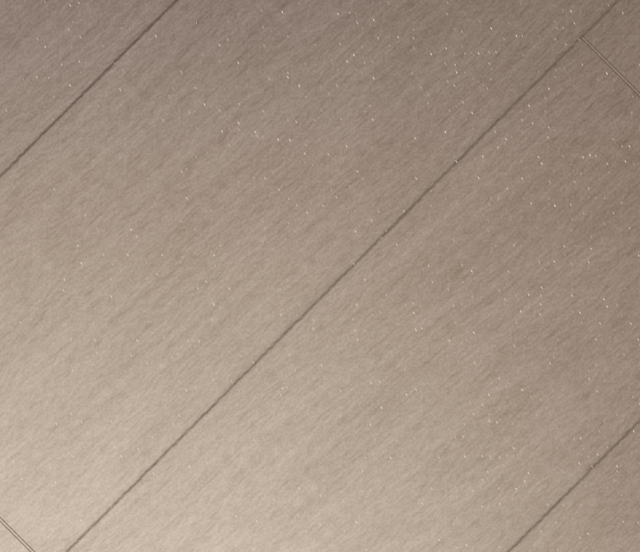
Write a WebGL 2 fragment shader that draws this texture.

```glsl
#version 300 es
precision highp float;
// Pale oak floor planks laid on the diagonal under a soft light from below.
// Rows and staggered end joints come from repeats; the grain is stretched
// gradient noise, shifted per plank, with scattered tiny glints on top.
uniform vec2 u_resolution;
out vec4 fragColor;

const float PLANK_WIDTH = 0.566;
const float PLANK_LENGTH = 2.726;
const float SEAM_OFFSET = 0.0853;
const float JOINT_OFFSET = 0.042;
const vec3 SHADED_WOOD = vec3(0.505, 0.435, 0.381);
const vec3 LIT_WOOD = vec3(0.792, 0.731, 0.664);
const vec3 SEAM_COLOR = vec3(0.34, 0.28, 0.245);
const vec3 GLINT_COLOR = vec3(0.90, 0.84, 0.75);

vec2 hash2(vec2 p) {
  vec3 q = fract(p.xyx * vec3(0.1031, 0.1030, 0.0973));
  q += dot(q, q.yzx + 33.33);
  return fract((q.xx + q.yz) * q.zy);
}

float cornerSlope(vec2 cell, vec2 toPoint) {
  float angle = 6.28318 * hash2(cell).x;
  return dot(vec2(cos(angle), sin(angle)), toPoint);
}

float gradientNoise(vec2 p) {
  vec2 i = floor(p), f = fract(p);
  vec2 w = f * f * f * (f * (f * 6.0 - 15.0) + 10.0);
  vec2 e = vec2(1.0, 0.0);
  float low = mix(cornerSlope(i, f), cornerSlope(i + e, f - e), w.x);
  float high = mix(cornerSlope(i + e.yx, f - e.yx), cornerSlope(i + 1.0, f - 1.0), w.x);
  return mix(low, high, w.y);
}

// Signed distance to the nearest of evenly spaced lines.
float repeatDistance(float x, float period) {
  return (fract(x / period + 0.5) - 0.5) * period;
}

float lineMask(float d, float halfWidth, float soft) {
  return 1.0 - smoothstep(halfWidth - soft, halfWidth + soft, abs(d));
}

// Brightness offset of the wood; g.x runs along the fibres.
float woodGrain(vec2 g) {
  g.y += 0.07 * g.x + 0.02 * gradientNoise(g * vec2(2.5, 5.0));
  g.y += 0.003 * gradientNoise(g * vec2(12.0, 20.0));
  float figure = gradientNoise(g * vec2(1.4, 6.0));
  float tone = 0.007 * sin(figure * 36.0);
  tone += 0.016 * gradientNoise(g * vec2(2.5, 17.0));
  tone += 0.024 * gradientNoise(g * vec2(4.5, 70.0));
  tone += 0.042 * gradientNoise(g * vec2(55.0, 170.0));
  float pores = smoothstep(0.15, 0.5, gradientNoise(g * vec2(24.0, 130.0) + 9.0));
  return tone - 0.026 * pores;
}

// One small slanted glint in some of the cells of a jittered grid.
float glints(vec2 p, float cells, float density, float pixel) {
  vec2 id = floor(p * cells);
  vec2 chance = hash2(id + 71.0);
  vec2 center = (id + 0.2 + 0.6 * hash2(id + 13.0)) / cells;
  vec2 d = p - center;
  d.x += 0.4 * d.y;
  float r = length(d * vec2(1.0, 0.6));
  float dotMask = 1.0 - smoothstep(0.0, 0.0012 + 0.7 * pixel, r);
  return dotMask * step(chance.x, density) * mix(0.2, 0.9, chance.y * chance.y);
}

void main() {
  float pixel = 1.0 / u_resolution.y;
  vec2 p = gl_FragCoord.xy * pixel;
  float along = (p.x + p.y) * 0.70711;
  float across = (p.y - p.x) * 0.70711 + SEAM_OFFSET;

  // Plank layout: every other row is shifted by half a length.
  float row = floor(across / PLANK_WIDTH);
  float start = along - JOINT_OFFSET - mod(row, 2.0) * 0.5 * PLANK_LENGTH;
  float plank = floor(start / PLANK_LENGTH);
  float seamRow = floor(across / PLANK_WIDTH + 0.5);
  float wobble = 0.0016 * gradientNoise(vec2(along * 110.0, seamRow * 3.7 + 0.4));
  float seam = repeatDistance(across, PLANK_WIDTH) + wobble;
  float joint = repeatDistance(start, PLANK_LENGTH);

  // Light falls off upward and to the right, cooler at the top.
  float light = (1.0 - 0.8 * p.y) * (1.0 - 0.42 * p.x * p.x);
  light = 0.5 + 1.12 * (light - 0.49);
  vec3 color = mix(SHADED_WOOD, LIT_WOOD, clamp(light, 0.02, 1.0));
  color += vec3(0.0, 0.005, 0.022) * smoothstep(0.5, 1.0, p.y) * (1.0 - 0.5 * p.x);

  // Grain and fine surface roughness.
  vec2 shift = vec2(3.7, 1.3) * row + vec2(5.1, 2.9) * plank;
  float grain = woodGrain(vec2(along, across) + shift);
  color += grain * vec3(1.0, 1.02, 1.06);
  color += 0.042 * gradientNoise(p * 205.0);

  // Long seams: soft shadow, slanted rope-like core and a faint lit bevel.
  float rope = gradientNoise(vec2(along * 105.0 + seam * 150.0, seamRow + 4.3));
  float wear = 0.40 + 0.30 * rope;
  wear += 0.26 * smoothstep(0.3, 0.95, p.y) * step(0.5, abs(seamRow));
  color *= 1.0 - 0.10 * exp(-abs(seam) / 0.005);
  color += 0.014 * lineMask(seam + 0.0065, 0.002, pixel + 0.001);
  float core = lineMask(seam, 0.0019, 0.0017 + 0.5 * pixel);
  color = mix(color, SEAM_COLOR, clamp(wear, 0.0, 1.0) * core);

  // End joints: a pale edge between two dark lines.
  float jointDark = lineMask(abs(joint) - 0.0024, 0.0010, pixel);
  color = mix(color, SEAM_COLOR, 0.55 * jointDark);
  color += 0.06 * lineMask(joint, 0.0011, pixel);

  // Glints gather in loose drifts, more of them toward the right side.
  float density = mix(0.07, 0.22, smoothstep(0.1, 1.1, p.x + 0.2 * p.y));
  density *= 1.0 + 1.2 * gradientNoise(p * 5.0);
  color = mix(color, GLINT_COLOR, glints(p, 66.0, density, pixel));

  fragColor = vec4(clamp(color, 0.0, 1.0), 1.0);
}
```
